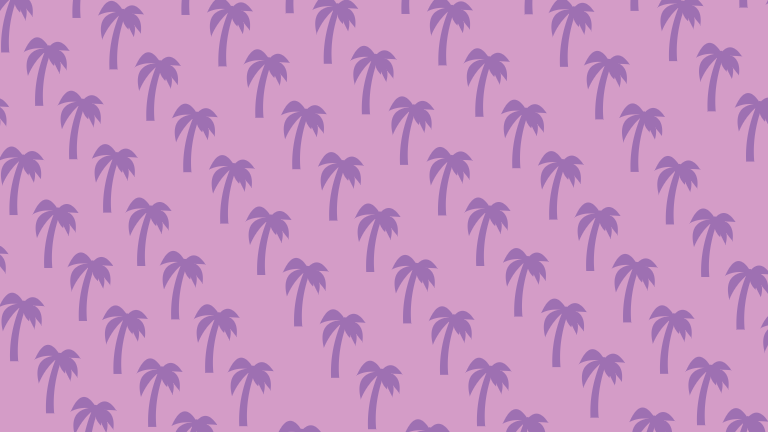
This pattern is drawn by a Shadertoy shader. Its source:

```glsl
// Purple palm silhouettes in slanting, slightly uneven chains on pink.
#define VIEW_HEIGHT 432.0
#define CHAINS 10
#define CHAIN_GAP 110.5
#define FIRST_PIVOT vec2(-64.0, 213.0)
#define PALM_STEP 63.3
#define CHAIN_ANGLE 35.0
#define TRUNK_HALF_WIDTH 3.6
#define BACKGROUND vec3(0.83, 0.61, 0.78)
#define PALM_COLOR vec3(0.62, 0.44, 0.70)

// Per chain: pivot shift x and y, angle drift in degrees, slip of the last palm
const vec4 DRIFT[CHAINS] = vec4[CHAINS](
    vec4(13.0, 12.0, -0.4,  0.0), vec4( 8.5,  1.0, -1.8,  0.0),
    vec4(-9.0,  3.0, -2.5, 15.0), vec4( 0.5, -6.0,  0.7, 11.0),
    vec4(-1.0, -3.0,  0.7,  0.0), vec4(-1.5,  3.0,  2.0, 12.0),
    vec4(-2.0, -2.0,  0.7,  0.0), vec4( 2.5, -8.0, -1.1,  0.0),
    vec4(14.0,  7.0,  2.5,  0.0), vec4( 8.0,  7.0,  1.5,  0.0));

// Crescent between two parabolas that share the endpoints root and tip
float leaf(vec2 p, vec2 root, vec2 tip, float outer, float inner) {
    vec2 chord = tip - root;
    float len = length(chord);
    vec2 dir = chord / len;
    vec2 up = sign(dir.x) * vec2(-dir.y, dir.x);
    float t = dot(p - root, dir) / len;
    float h = dot(p - root, up);
    float arch = 4.0 * t * (1.0 - t);
    float slope = 4.0 * (1.0 - 2.0 * t) / len;
    return max((h - outer * arch) / length(vec2(1.0, outer * slope)),
               (inner * arch - h) / length(vec2(1.0, inner * slope)));
}

// Curved trunk, wider at its flat foot
float trunk(vec2 p) {
    float rise = p.y + 42.0;
    float center = 0.0042 * rise * rise - 7.0;
    float halfWidth = TRUNK_HALF_WIDTH - 0.018 * (p.y + 25.0);
    float side = (abs(p.x - center) - halfWidth) / length(vec2(1.0, 0.0084 * rise));
    return max(side, max(-50.0 - p.y, p.y - 8.0));
}

float palm(vec2 p) {
    float d = min(trunk(p), length(p - vec2(2.5, 5.5)) - 5.0);
    // Left fronds
    d = min(d, leaf(p, vec2(5.0, 5.0), vec2(-22.0, 4.0), 14.0, 3.0));
    d = min(d, leaf(p, vec2(4.0, 8.0), vec2(-18.0, -20.0), 11.5, 2.5));
    // Right fronds
    d = min(d, leaf(p, vec2(0.0, 5.0), vec2(23.5, 5.0), 9.0, 0.5));
    d = min(d, leaf(p, vec2(1.0, 8.0), vec2(20.5, -14.0), 8.5, 0.5));
    // Short hanging fronds
    d = min(d, leaf(p, vec2(2.0, 8.0), vec2(13.5, -17.5), 6.0, -0.5));
    return min(d, leaf(p, vec2(2.0, 6.0), vec2(8.0, -10.0), 4.0, -2.0));
}

void mainImage(out vec4 fragColor, in vec2 fragCoord) {
    float pixel = VIEW_HEIGHT / iResolution.y;
    vec2 p = fragCoord * pixel;
    float d = 1e3;

    for (int k = 0; k < CHAINS; k++) {
        vec4 drift = DRIFT[k];
        float angle = radians(CHAIN_ANGLE + drift.z);
        vec2 stride = PALM_STEP * vec2(sin(angle), -cos(angle));
        vec2 pivot = FIRST_PIVOT + vec2(CHAIN_GAP * float(k), 0.0) + drift.xy;
        for (int n = -5; n <= 4; n++) {
            vec2 q = p - pivot - stride * float(n);
            if (n == 4) q -= drift.w * vec2(1.0, -0.65);
            // Evaluate only palms whose bounds hold this point
            if (abs(q.x) < 28.0 && abs(q.y + 16.0) < 39.0) d = min(d, palm(q));
        }
    }

    float coverage = clamp(0.5 - d / pixel, 0.0, 1.0);
    fragColor = vec4(mix(BACKGROUND, PALM_COLOR, coverage), 1.0);
}
```
